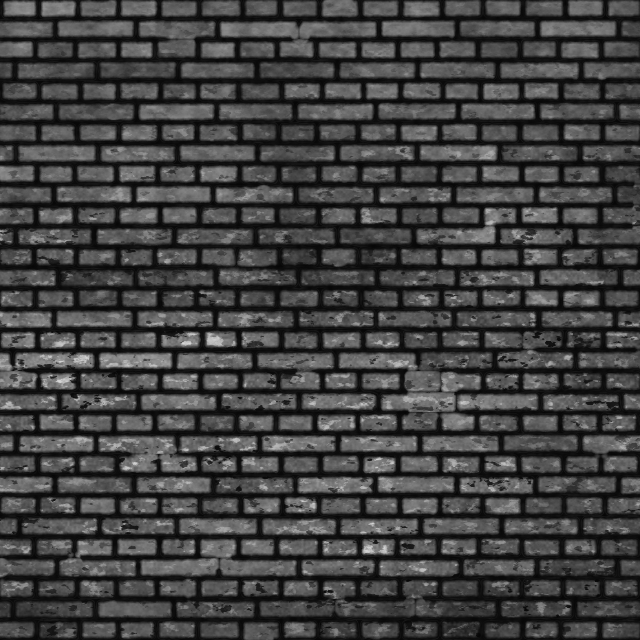
This texture is drawn by a WebGL 2 fragment shader. Its source:

```glsl
#version 300 es
precision highp float;

uniform vec2 u_resolution;
out vec4 outColor;

// Layout, in fractions of the canvas
const float ROWS = 30.88;
const float ROW_SHIFT = 0.098;
const float SHORT_ACROSS = 15.88;
const float LONG_ACROSS = 7.97;
const float SHORT_PHASE = 0.92;
const vec2 LONG_PHASES = vec2(0.69, 0.20);
const float JOINT_JITTER = 0.0035;
const float FLIP_PAIR = 7.0;        // course pair where the long bond reverses
const float BRICK_HALF_HEIGHT = 0.0131;
const float JOINT_WIDTH = 0.0062;
const float CORNER = 0.0055;
const float EDGE_ROUGHNESS = 0.0028;
const float BEVEL = 0.0052;

// Tones
const float MORTAR = 0.04;
const float MORTAR_RIM = 0.055;
const float BRICK = 0.365;
const float BRICK_VARIATION = 0.13;
const float GRAIN = 0.20;
const float STAIN = 0.30;
const float SCUFF = 0.24;

float hash(vec2 p) {
    vec3 q = fract(vec3(p.xyx) * 0.1031);
    q += dot(q, q.yzx + 33.33);
    return fract((q.x + q.y) * q.z);
}

float noise(vec2 p) {
    vec2 i = floor(p), f = fract(p);
    f = f * f * (3.0 - 2.0 * f);
    return mix(mix(hash(i), hash(i + vec2(1, 0)), f.x),
               mix(hash(i + vec2(0, 1)), hash(i + 1.0), f.x), f.y);
}

float fbm(vec2 p) {
    float sum = 0.0, weight = 0.5;
    for (int i = 0; i < 4; i++) {
        sum += weight * noise(p);
        p = p * 2.03 + 17.3;
        weight *= 0.5;
    }
    return sum / 0.9375;
}

float roundedBox(vec2 p, vec2 halfSize, float radius) {
    vec2 q = abs(p) - halfSize + radius;
    return length(max(q, 0.0)) + min(max(q.x, q.y), 0.0) - radius;
}

// Horizontal position of a vertical joint
float jointAt(float k, float row, float across, float phase) {
    float jitter = hash(vec2(k + 50.0, row * 3.7 + 9.0)) - 0.5;
    float rowShift = hash(vec2(row, 81.0)) - 0.5;
    return (k + phase) / across + (jitter + rowShift) * 2.0 * JOINT_JITTER;
}

// Signed distance to the nearest brick; id receives its column and row
float brickDistance(vec2 p, out vec2 id) {
    float rowPos = p.y * ROWS + ROW_SHIFT;
    float row = floor(rowPos);
    float pair = floor(row * 0.5);
    bool isLong = mod(row, 2.0) > 0.5;
    float reversed = mod(pair + step(FLIP_PAIR, pair), 2.0);
    float across = isLong ? LONG_ACROSS : SHORT_ACROSS;
    float phase = isLong ? mix(LONG_PHASES.x, LONG_PHASES.y, reversed) : SHORT_PHASE;

    float k = floor(p.x * across - phase);
    if (p.x < jointAt(k, row, across, phase)) k -= 1.0;
    else if (p.x > jointAt(k + 1.0, row, across, phase)) k += 1.0;
    float left = jointAt(k, row, across, phase);
    float right = jointAt(k + 1.0, row, across, phase);
    id = vec2(k + 20.0, row);

    float sag = (hash(id + 4.0) - 0.5) * 0.0016;
    vec2 local = vec2(p.x - 0.5 * (left + right), (rowPos - row - 0.5) / ROWS + sag);
    vec2 halfSize = vec2(0.5 * (right - left - JOINT_WIDTH), BRICK_HALF_HEIGHT);
    return roundedBox(local, halfSize, CORNER);
}

void main() {
    vec2 uv = gl_FragCoord.xy / u_resolution;
    vec2 p = vec2(uv.x, 1.0 - uv.y);    // courses count downward
    float pixel = 1.0 / min(u_resolution.x, u_resolution.y);

    vec2 id;
    float d = brickDistance(p, id);
    d += (fbm(p * 130.0) - 0.5) * EDGE_ROUGHNESS;
    d -= 0.005 * smoothstep(0.86, 0.92, noise(p * 17.0 + 5.0));    // smeared joints

    // Wall-wide soot, rain streaks and a grimy base
    float soot = (fbm(p * vec2(4.0, 7.0) + 2.0) - 0.5) * STAIN;
    float streaks = (noise(vec2(p.x * 34.0, p.y * 3.0)) - 0.5) * 0.10;
    float base = 1.0 - 0.25 * smoothstep(0.86, 0.94, p.y);

    // Brick face: own tone, grain, pale scuffs and dark pits
    float tone = BRICK + (hash(id * 1.7 + 11.0) - 0.5) * BRICK_VARIATION + soot + streaks;
    float roughness = mix(0.5, 1.3, hash(id + 37.0)) * smoothstep(-0.2, 0.6, p.y);
    tone += (fbm(p * vec2(85.0, 120.0)) - 0.5) * GRAIN;
    tone += (noise(p * 290.0) - 0.5) * 0.10 * roughness;
    float scuffs = smoothstep(0.56, 0.76, fbm(p * vec2(75.0, 135.0) + id * 3.1));
    tone += scuffs * SCUFF * roughness;
    float pits = smoothstep(0.64, 0.76, fbm(p * vec2(60.0, 110.0) + id * 7.3 + 40.0));
    tone *= 1.0 - 0.65 * pits * roughness;
    tone *= base * mix(0.42, 1.0, smoothstep(0.0, BEVEL, -d));

    // Mortar with a faint rim around each brick
    float rim = smoothstep(0.0016, 0.0, abs(d - 0.0022));
    float mortar = MORTAR * (0.6 + 0.8 * noise(p * 180.0)) + MORTAR_RIM * rim * noise(p * 60.0);

    float soft = max(pixel, 0.0013);
    float shade = mix(mortar, tone, smoothstep(soft, -soft, d));
    outColor = vec4(vec3(clamp(shade, 0.0, 1.0)), 1.0);
}
```
